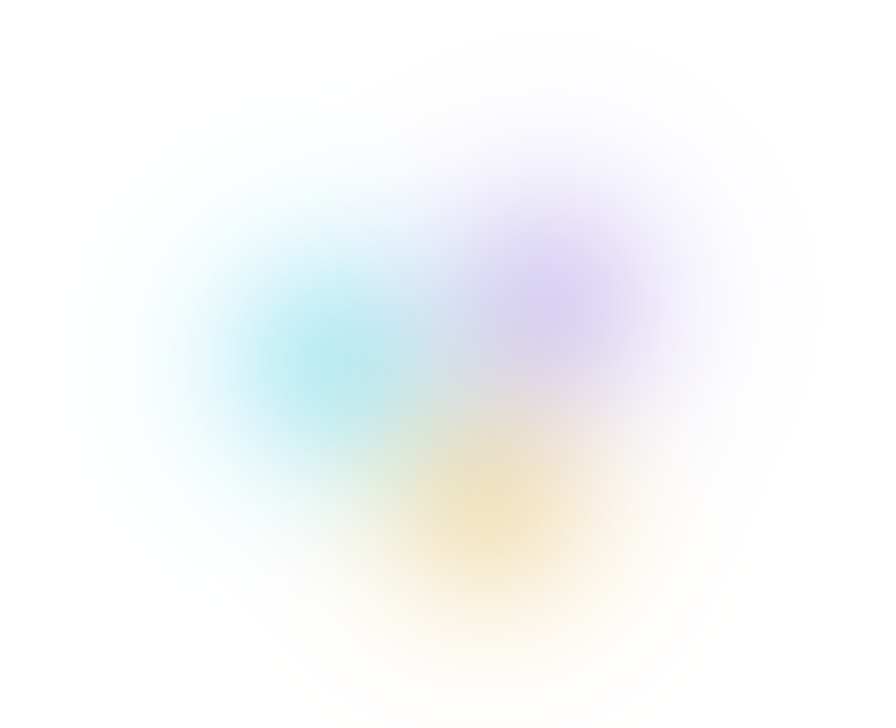
Write a Shadertoy shader that draws this background.

```glsl
// Three soft pastel glows, cyan, violet and amber, blending on a white ground.

const vec3 PAPER = vec3(1.0, 1.0, 1.0);

// Fraction of red, green and blue that each glow absorbs at its core
const vec3 CYAN_ABSORB   = vec3(0.255, 0.065, 0.030);
const vec3 VIOLET_ABSORB = vec3(0.135, 0.170, 0.035);
const vec3 AMBER_ABSORB  = vec3(0.035, 0.095, 0.235);

// Gaussian falloff around a centre
float glow(vec2 p, vec2 center, float spread) {
    vec2 offset = (p - center) / spread;
    return exp(-0.5 * dot(offset, offset));
}

// Tint the ground like a layer of transparent ink
vec3 tint(vec3 ground, vec3 absorb, float amount) {
    return ground * (1.0 - absorb * amount);
}

void mainImage(out vec4 fragColor, in vec2 fragCoord) {
    // Centred coordinates, in units of the canvas height
    vec2 p = (fragCoord - 0.5 * iResolution.xy) / iResolution.y;

    // Overlapping glows: left, upper right, bottom
    vec3 color = PAPER;
    color = tint(color, CYAN_ABSORB, glow(p, vec2(-0.160, 0.005), 0.122));
    color = tint(color, VIOLET_ABSORB, glow(p, vec2(0.140, 0.085), 0.124));
    color = tint(color, AMBER_ABSORB, glow(p, vec2(0.055, -0.185), 0.122));

    fragColor = vec4(color, 1.0);
}
```
